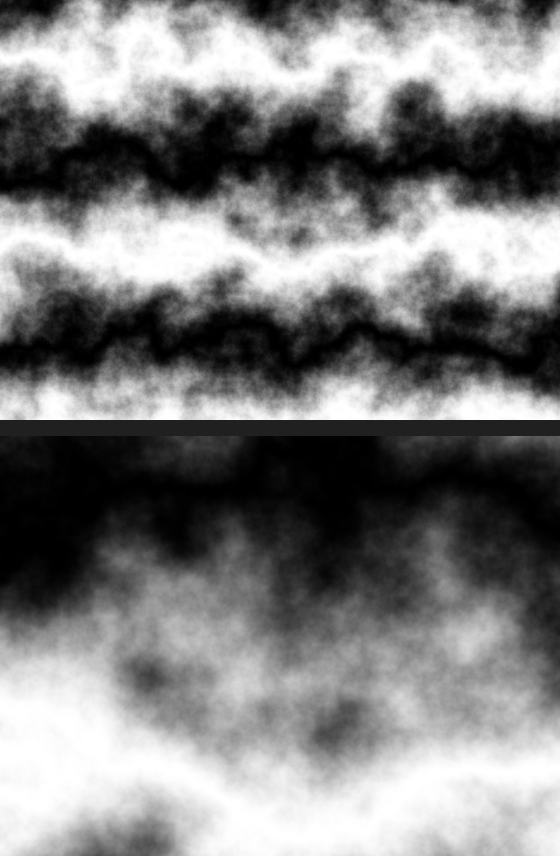
Top, the full canvas; bottom, a detail of the centre.
A Shadertoy shader for this texture:

```glsl
const float TAU = 6.2831853;
const int OCTAVES = 7;

// Unit gradient with a pseudo-random direction for a lattice cell
vec2 cellGradient(vec2 cell) {
    uvec2 q = uvec2(ivec2(cell)) * uvec2(1597334673u, 3812015801u);
    uint h = (q.x ^ q.y) * 1597334673u;
    h = (h ^ (h >> 15)) * 2246822519u;
    h ^= h >> 13;
    float angle = TAU * float(h & 65535u) / 65536.0;
    return vec2(cos(angle), sin(angle));
}

// Gradient noise with quintic interpolation
float gradientNoise(vec2 p) {
    vec2 cell = floor(p);
    vec2 f = p - cell;
    vec2 u = f * f * f * (f * (f * 6.0 - 15.0) + 10.0);
    vec2 e = vec2(1.0, 0.0);
    float a = dot(cellGradient(cell), f);
    float b = dot(cellGradient(cell + e.xy), f - e.xy);
    float c = dot(cellGradient(cell + e.yx), f - e.yx);
    float d = dot(cellGradient(cell + e.xx), f - e.xx);
    return mix(mix(a, b, u.x), mix(c, d, u.x), u.y);
}

// Sum of octaves, each finer and weaker than the last
float fbm(vec2 p, float gain) {
    float sum = 0.0;
    float amplitude = 0.5;
    for (int i = 0; i < OCTAVES; i++) {
        sum += amplitude * gradientNoise(p);
        p = p * 2.0 + vec2(17.3, 9.1);
        amplitude *= gain;
    }
    return sum;
}

// Horizontal sine bands whose phase is displaced by turbulence
float marbleBands(vec2 p, float bandCount, float crest, float warp) {
    float phase = TAU * (p.y - crest) * bandCount;
    return 0.5 + 0.5 * cos(phase + warp);
}

void mainImage(out vec4 fragColor, in vec2 fragCoord) {
    vec2 p = fragCoord / iResolution.y;

    float cloudScale = 5.5;
    float warpStrength = 3.6;
    float warp = warpStrength * fbm(p * cloudScale + vec2(3.7, 11.2), 0.56);

    vec3 darkVein = vec3(0.0);
    vec3 paleStone = vec3(1.0);
    float shade = marbleBands(p, 2.25, 0.405, warp);
    fragColor = vec4(mix(darkVein, paleStone, shade), 1.0);
}
```
